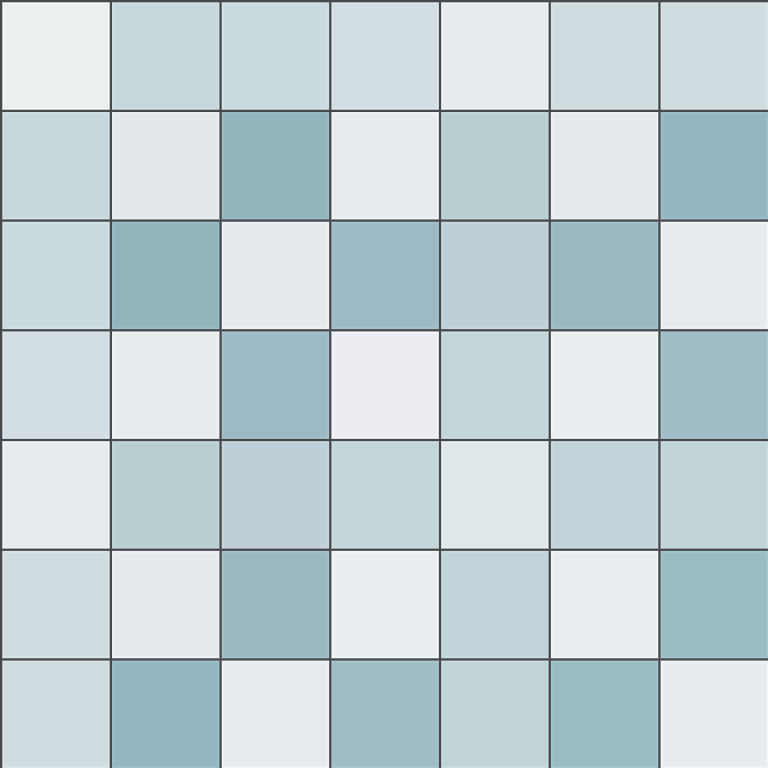
This pattern is drawn by a WebGL 1 fragment shader. Its source:

```glsl
precision highp float;

uniform vec2 u_resolution;

const float TILES = 7.0;             // repeats across and down
const float LINE_WIDTH = 0.0030;     // in canvas widths
const float LINE_OFFSET = 0.0015;    // line centres, from the left and top
const float RIM_WIDTH = 0.0024;
const float RIM_LIGHT = 0.035;
const float SHADE_FREQUENCY = 2.3;   // radians per row or column
const float TINT_AMOUNT = 0.014;

const vec3 PALE = vec3(0.900, 0.922, 0.932);
const vec3 MID  = vec3(0.773, 0.835, 0.857);
const vec3 DEEP = vec3(0.592, 0.718, 0.757);
const vec3 LINE = vec3(0.280, 0.285, 0.295);
const vec3 SHADE_DIRECTION = vec3(1.0, 0.65, 0.65);
const vec3 TINT_DIRECTION = vec3(-0.2, 0.4, -0.5);

float hash(vec2 p) {
  vec3 q = fract(p.xyx * vec3(0.1031, 0.1030, 0.0973));
  q += dot(q, q.yzx + 33.33);
  return fract((q.x + q.y) * q.z);
}

// Odd indices rank 0, multiples of four rank 1, the other even ones rank 2.
float rank(float index) {
  return mod(index, 2.0) > 0.5 ? 0.0 : 1.0 + 0.5 * mod(index, 4.0);
}

// The tone depends on how far apart the ranks of row and column are,
// so the grid mirrors across its main diagonal.
vec3 tileColor(vec2 cell) {
  float contrast = abs(rank(cell.x) - rank(cell.y));
  vec3 base = contrast < 0.5 ? PALE : (contrast < 1.5 ? MID : DEEP);
  float depth = contrast < 0.5 ? 0.012 : 0.029;

  float shade = cos(SHADE_FREQUENCY * cell.x) + cos(SHADE_FREQUENCY * cell.y);
  vec2 mirrored = vec2(min(cell.x, cell.y), max(cell.x, cell.y));
  float tint = hash(mirrored + 1.0) - 0.5;
  return base + depth * shade * SHADE_DIRECTION
              + 2.0 * TINT_AMOUNT * tint * TINT_DIRECTION;
}

// Smoothed coverage of the band within halfWidth of a line centre.
float band(float dist, float halfWidth, float pixel) {
  return clamp((halfWidth - dist) / pixel + 0.5, 0.0, 1.0);
}

void main() {
  vec2 uv = gl_FragCoord.xy / u_resolution;
  float pixel = 1.0 / min(u_resolution.x, u_resolution.y);

  // Rows count from the top, columns from the left.
  vec2 grid = (vec2(uv.x, 1.0 - uv.y) - LINE_OFFSET) * TILES;
  vec2 cell = max(floor(grid), 0.0);
  vec2 toLine = (0.5 - abs(fract(grid) - 0.5)) / TILES;
  float dist = min(toLine.x, toLine.y);

  // Tile, light rim, then the dark grid line.
  vec3 color = tileColor(cell);
  color += RIM_LIGHT * band(dist, 0.5 * LINE_WIDTH + RIM_WIDTH, pixel);
  color = mix(color, LINE, band(dist, 0.5 * LINE_WIDTH, pixel));

  gl_FragColor = vec4(clamp(color, 0.0, 1.0), 1.0);
}
```
